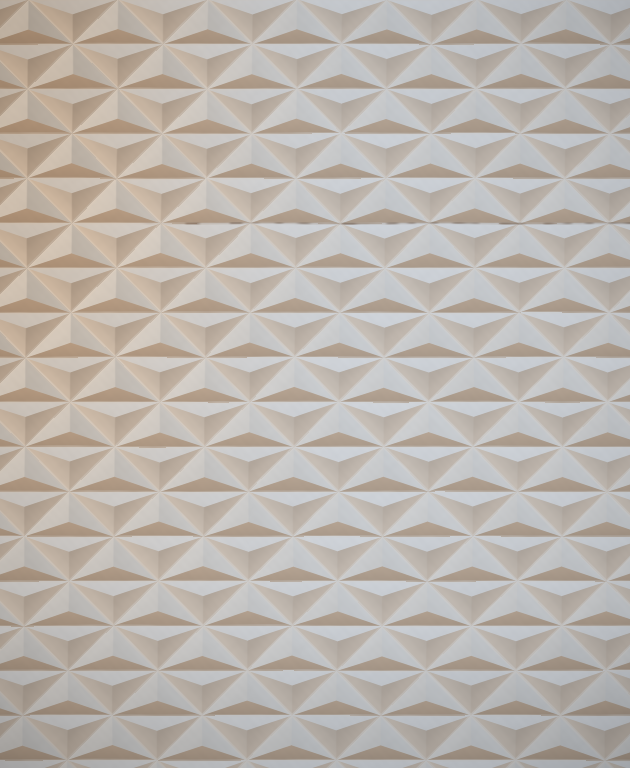
Give the GLSL for this texture, as a Shadertoy shader.

```glsl
// Wall relief of staggered triangular pyramids in pale plaster, lit from above with a warm glow at the left.

// Layout, in canvas fractions and row heights
const float ROWS = 17.16;          // rows of triangles down the canvas
const float COLUMNS = 7.03;        // triangle bases across the canvas
const vec2  ORIGIN = vec2(0.638, -0.011);
const float ROW_DRIFT = 0.008;     // sideways creep per row
const float WOBBLE = 0.012;        // unevenness of the casting
const float EDGE_WIDTH = 0.026;    // half width of the pale diagonal edges
const float BASE_WIDTH = 0.020;    // half width of the pale row edges
const float SEAM_ROW = 5.0;        // row line where two panels meet

// Plaster faces
const vec3 TOP_FACE    = vec3(0.795, 0.800, 0.810);
const vec3 UPPER_LEFT  = vec3(0.795, 0.790, 0.785);
const vec3 UPPER_RIGHT = vec3(0.780, 0.782, 0.785);
const vec3 LOWER_LEFT  = vec3(0.745, 0.705, 0.665);
const vec3 LOWER_RIGHT = vec3(0.725, 0.680, 0.637);
const vec3 BOTTOM_FACE = vec3(0.680, 0.608, 0.540);
const vec3 EDGE_COLOR  = vec3(0.815, 0.800, 0.785);
const vec3 SEAM_COLOR  = vec3(0.420, 0.340, 0.280);

// Room light
const vec3 WARM_TINT = vec3(1.025, 0.955, 0.875);
const vec3 COOL_TINT = vec3(0.985, 1.000, 1.015);
const float VIGNETTE = 0.17;
const float TILE_VARIATION = 0.018;
const float MOTTLE = 0.007;

float hash(vec2 p) {
    return fract(sin(dot(p, vec2(27.17, 91.73))) * 4375.85);
}

// Layered sines, roughly -1 to 1
float waves(vec2 p) {
    return (sin(p.x * 1.7 + 2.0 * sin(p.y * 1.3))
          + sin(p.y * 2.9 + 1.5 * sin(p.x * 2.3))
          + sin(dot(p, vec2(4.1, -3.7)))) / 3.0;
}

// Pale line that fades with distance from its centre
float line(float dist, float halfWidth, float pixel) {
    return 1.0 - smoothstep(halfWidth - pixel * 0.5, halfWidth + pixel, dist);
}

void mainImage(out vec4 fragColor, in vec2 fragCoord) {
    vec2 uv = fragCoord / iResolution.xy;
    float pixel = ROWS / iResolution.y;

    // Grid: x in half bases, y in rows counted from the top
    vec2 grid = vec2(uv.x * COLUMNS * 2.0, (1.0 - uv.y) * ROWS) - ORIGIN;
    grid.x += ROW_DRIFT * grid.y;
    grid += WOBBLE * vec2(waves(grid * 0.6), waves(grid.yx * 0.5 + 4.0));
    float row = floor(grid.y);
    float fall = grid.y - row;

    // Local triangle: x from its axis, height from apex (0) to base (1)
    float x = mod(grid.x - row + 1.0, 2.0) - 1.0;
    bool upright = abs(x) < fall;
    float height = upright ? fall : 1.0 - fall;
    if (!upright) x -= x < 0.0 ? -1.0 : 1.0;

    // Barycentric weights pick the pyramid face; all three meet at the peak
    float toBase = 1.0 - height;
    float toSide = (height - abs(x)) * 0.5;
    float baseFace = smoothstep(-pixel, pixel, toSide - toBase);
    float rightFace = smoothstep(-pixel, pixel, x);

    vec3 sideColor = upright ? mix(UPPER_LEFT, UPPER_RIGHT, rightFace)
                             : mix(LOWER_LEFT, LOWER_RIGHT, rightFace);
    vec3 baseColor = upright ? BOTTOM_FACE : TOP_FACE;

    // Soft shading inside the faces
    float ridge = smoothstep(0.0, 0.33, toSide);
    sideColor *= upright ? 1.0 - 0.025 * ridge : 1.035 - 0.075 * ridge;
    baseColor *= upright ? 0.97 + 0.20 * toBase : 1.01 - 0.05 * toBase;
    vec3 color = mix(sideColor, baseColor, baseFace);

    // Small differences between pyramids and a faint plaster mottle
    vec2 tile = vec2(floor((grid.x - x) + 0.5), row);
    color *= 1.0 + TILE_VARIATION * (hash(tile) - 0.5);
    color *= 1.0 + MOTTLE * waves(grid * 7.0);

    // Worn pale edges
    float diagonal = line(toSide * 1.414, EDGE_WIDTH, pixel);
    float rowDist = min(fall, 1.0 - fall);
    float rowEdge = line(rowDist, BASE_WIDTH, pixel);
    float wear = 0.62 + 0.18 * waves(grid * 2.3);
    color = mix(color, EDGE_COLOR, wear * max(diagonal, rowEdge * 0.7));

    // Panel seam, broken up along its length
    float gap = smoothstep(-0.3, 0.6, waves(vec2(grid.x * 3.1, 2.0)));
    float seam = line(abs(grid.y - SEAM_ROW), 0.018, pixel);
    color = mix(color, SEAM_COLOR, seam * (0.15 + 0.4 * gap) * smoothstep(0.2, 0.32, uv.x));

    // Warm glow from the upper left, cooler light to the right
    float warmth = smoothstep(0.6, 0.0, uv.x) * mix(0.3, 1.0, smoothstep(0.05, 0.75, uv.y));
    color *= mix(COOL_TINT, WARM_TINT, warmth);
    float leftLit = (1.0 - baseFace) * (1.0 - 2.0 * rightFace);
    color *= 1.0 + 0.05 * warmth * leftLit;

    // Falloff towards the corners and the foot of the wall
    vec2 fromCentre = (uv - vec2(0.5, 0.52)) * 2.0;
    color *= 1.02 - VIGNETTE * pow(dot(fromCentre, fromCentre) * 0.5, 1.5);
    color *= mix(0.95, 1.0, smoothstep(0.0, 0.22, uv.y));

    fragColor = vec4(clamp(color, 0.0, 1.0), 1.0);
}
```
